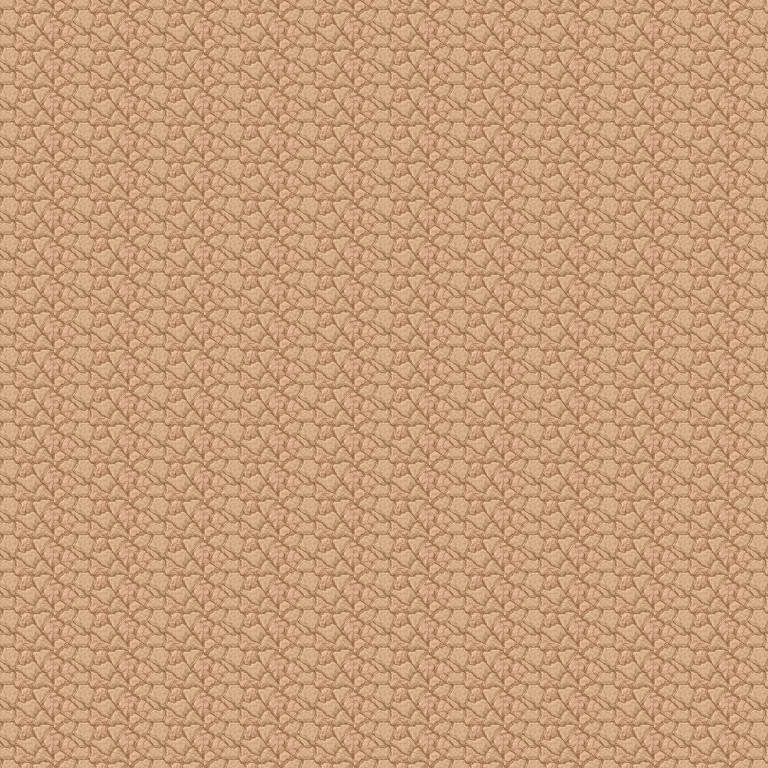
Reproduce this texture procedurally as a WebGL 1 fragment shader.

```glsl
precision highp float;

uniform vec2 u_resolution;

const float TAU = 6.2831853;

vec3 hash3(vec2 cell) {
  vec3 q = vec3(dot(cell, vec2(12.7, 31.1)), dot(cell, vec2(26.9, 18.3)), dot(cell, vec2(41.9, 37.1)));
  return fract(sin(q + 4.3) * 437.585);
}

// Weighted cells that wrap on the grid: x = distance to the border, y = stone tint
vec2 stones(vec2 p, vec2 grid, float sizeSpread) {
  vec2 base = floor(p);
  vec2 aspect = vec2(2.0 * grid.y / grid.x, 1.0);
  vec2 nearest = vec2(0.0);
  vec2 second = vec2(0.0);
  float d1 = 1e3;
  float d2 = 1e3;
  float tint = 0.0;
  for (int j = -2; j <= 2; j++) {
    for (int i = -2; i <= 2; i++) {
      vec2 cell = base + vec2(float(i), float(j));
      vec3 rnd = hash3(mod(cell, grid));
      vec2 toSite = (cell + 0.1 + 0.8 * rnd.xy - p) * aspect;
      float d = dot(toSite, toSite) - sizeSpread * rnd.z;
      if (d < d1) {
        d2 = d1;
        second = nearest;
        d1 = d;
        nearest = toSite;
        tint = fract(rnd.z * 7.3 + rnd.x);
      } else if (d < d2) {
        d2 = d;
        second = toSite;
      }
    }
  }
  return vec2((d2 - d1) / (2.0 * max(length(second - nearest), 0.15)), tint);
}

// Ragged outlines from sines that close over one tile
vec2 warp(vec2 t) {
  vec2 a = TAU * t;
  vec2 bend = sin(vec2(2.0 * a.y + 3.0 * a.x, 4.0 * a.x - a.y + 1.3));
  vec2 nick = sin(vec2(10.0 * a.x + 6.0 * a.y, 9.0 * a.x - 6.0 * a.y + 2.1));
  vec2 chip = sin(vec2(7.0 * a.x - 9.0 * a.y, 15.0 * a.x + 4.0 * a.y + 0.6));
  return t + vec2(0.016, 0.030) * bend + vec2(0.006, 0.012) * nick + vec2(0.004, 0.008) * chip;
}

float grain(vec2 t) {
  vec2 p = t * vec2(24.0, 12.0);
  float nearest = 2.0;
  for (int j = -1; j <= 1; j++) {
    for (int i = -1; i <= 1; i++) {
      vec2 cell = floor(p) + vec2(float(i), float(j));
      vec2 site = cell + hash3(mod(cell, vec2(24.0, 12.0)) + 9.0).xy;
      nearest = min(nearest, length(site - p));
    }
  }
  return 0.5 - nearest;
}

float dome(float border) {
  return smoothstep(-0.02, 0.26, border);
}

void main() {
  vec2 uv = gl_FragCoord.xy / u_resolution;
  vec2 t = vec2(uv.x, 1.0 - uv.y) * vec2(10.24, 20.48);
  float pixel = 61.44 / u_resolution.y;

  // Stones, and the same relief a step away from the upper left light
  vec2 grid = vec2(4.0, 3.0);
  vec2 stone = stones(warp(t) * grid, grid, 0.45);
  vec2 lower = stones(warp(t + vec2(0.018, 0.036)) * grid, grid, 0.45);
  float light = dome(lower.x) - dome(stone.x);

  // Deep cracks, with fainter ones splitting some stones
  float crack = 1.0 - smoothstep(0.04 - 0.2 * pixel, 0.07 + 0.55 * pixel, stone.x);
  vec2 fineGrid = vec2(8.0, 5.0);
  float split = stones(warp(t) * fineGrid + 0.37, fineGrid, 0.2).x;
  float hairline = 1.0 - smoothstep(0.0, 0.06 + pixel, split);
  hairline *= smoothstep(0.35, 0.65, stone.y);

  float tone = 0.84 + 0.38 * light + 0.34 * grain(t);
  tone += 0.03 * (stone.y - 0.5);
  tone -= 0.60 * crack + 0.32 * hairline * (1.0 - crack);

  vec3 crackBrown = vec3(0.50, 0.32, 0.18);
  vec3 sunlitSand = vec3(0.89, 0.735, 0.595);
  vec3 color = mix(crackBrown, sunlitSand, clamp(tone, 0.0, 1.08));
  color += vec3(0.008, -0.006, 0.004) * smoothstep(0.5, 0.9, stone.y);
  gl_FragColor = vec4(color, 1.0);
}
```
